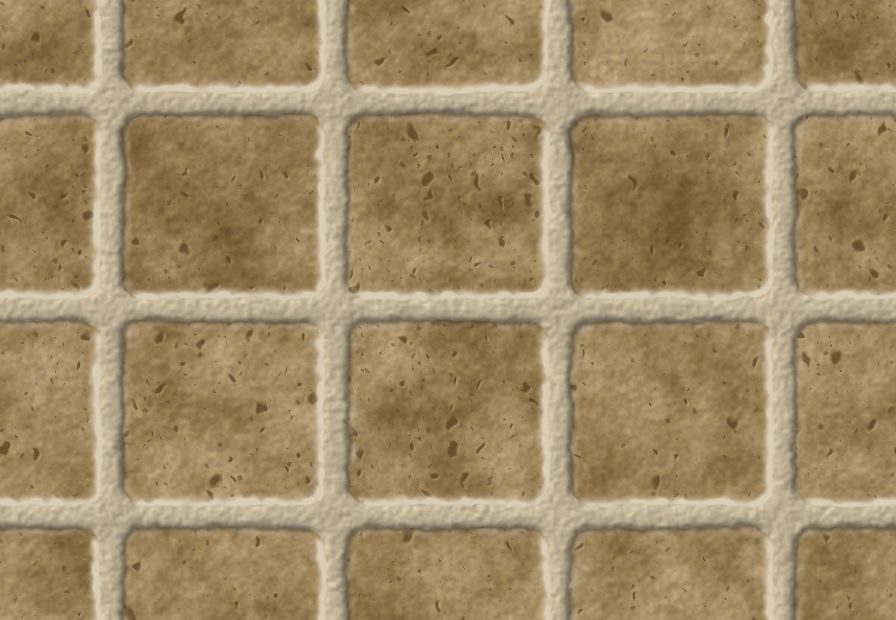
A WebGL 2 fragment shader for this texture:

```glsl
#version 300 es
precision highp float;
// Square tumbled-stone tiles, four across and three down, set in gritty pale grout.
// A rounded-box distance with a ragged outline places the tiles, their lit and shaded
// rims and the joints; wrapping noise gives mottling, veins, grain and scattered pits.
uniform vec2 u_resolution;
out vec4 fragColor;

const vec2 GRID = vec2(4.0, 3.0);
const vec2 LIGHT_DIR = vec2(0.707, -0.707);
const float JOINT_HALF = 0.0175;
const float CORNER = 0.032;
const vec3 STONE_DARK = vec3(0.44, 0.34, 0.19);
const vec3 STONE_MID = vec3(0.59, 0.49, 0.325);
const vec3 STONE_PALE = vec3(0.72, 0.63, 0.48);
const vec3 PIT = vec3(0.34, 0.25, 0.13);
const vec3 RIM = vec3(0.86, 0.82, 0.73);
const vec3 GROUT = vec3(0.73, 0.68, 0.575);

float hash(vec2 p) {
    vec3 q = fract(p.xyx * 0.1031);
    q += dot(q, q.yzx + 33.33);
    return fract((q.x + q.y) * q.z);
}

// Value noise that wraps after a whole number of cells
float noise(vec2 uv, vec2 cells, float seed) {
    vec2 p = uv * cells, i = floor(p), f = fract(p);
    f = f * f * (3.0 - 2.0 * f);
    vec2 a = mod(i, cells) + seed, b = mod(i + 1.0, cells) + seed;
    return mix(mix(hash(a), hash(vec2(b.x, a.y)), f.x),
               mix(hash(vec2(a.x, b.y)), hash(b), f.x), f.y);
}

float fbm(vec2 uv, vec2 cells, float seed) {
    float sum = 0.0, weight = 0.5;
    for (int k = 0; k < 4; k++) {
        sum += weight * noise(uv, cells, seed + float(k) * 17.0);
        cells *= 2.0;
        weight *= 0.55;
    }
    return sum / 1.01;
}

// Brightness of a noise surface lit along the step
float relief(vec2 uv, vec2 stepUv, vec2 cells, float seed) {
    return noise(uv - stepUv, cells, seed) - noise(uv + stepUv, cells, seed);
}

// Scattered slanted oval holes, one candidate per wrapping cell
float pits(vec2 uv, vec2 cells, float density, float seed) {
    vec2 p = uv * cells;
    p += 0.3 * vec2(noise(uv, cells * 3.0, seed), noise(uv, cells * 3.0, seed + 9.0));
    float depth = 0.0;
    for (int y = -1; y <= 1; y++)
    for (int x = -1; x <= 1; x++) {
        vec2 cell = floor(p) + vec2(x, y), id = mod(cell, cells) + seed;
        vec2 v = p - cell - 0.2 - 0.6 * vec2(hash(id + 3.0), hash(id + 7.0));
        float pick = hash(id + 11.0), angle = 1.6 * (hash(id + 19.0) - 0.5);
        float c = cos(angle), s = sin(angle);
        v = vec2(c * v.x + s * v.y, c * v.y - s * v.x);
        float size = mix(0.14, 0.42, pow(hash(id + 23.0), 2.0));
        float r = length(v * vec2(mix(1.3, 2.6, pick), 1.0)) / size;
        depth = max(depth, (1.0 - smoothstep(0.45, 1.1, r)) * step(hash(id + 29.0), density));
    }
    return depth;
}

// Rounded box: outward normal in xy, signed distance in z
vec3 roundedBox(vec2 p, vec2 halfSize, float radius) {
    vec2 q = abs(p) - halfSize + radius;
    vec2 outer = max(q, 0.0);
    float d = length(outer) + min(max(q.x, q.y), 0.0) - radius;
    return vec3(sign(p) * normalize(outer + 0.00001), d);
}

float bell(float x, float width) {
    return exp(-x * x / (width * width));
}

vec3 stone(vec2 uv, vec2 stepUv, vec2 id) {
    float variety = hash(id + 41.0), wear = hash(id + 57.0);
    float veined = (1.0 - step(0.5, id.y)) * mix(0.4, 1.0, wear);
    float tone = 1.5 * (fbm(uv, GRID * 4.0, 5.0) - 0.5);
    tone += 0.8 * (fbm(uv, GRID * 18.0, 31.0) - 0.5);
    tone += 0.7 * veined * (fbm(uv, GRID * vec2(6.0, 15.0), 63.0) - 0.5);
    tone += 0.3 * (variety - 0.5) - 0.16 * step(1.5, id.y) + 0.06;
    vec3 color = mix(STONE_MID, STONE_DARK, clamp(-tone * 1.3, 0.0, 1.0));
    color = mix(color, STONE_PALE, clamp(tone * 1.3, 0.0, 1.0));
    color *= 1.0 + 0.13 * relief(uv, stepUv, GRID * 38.0, 71.0)
                 + 0.10 * (noise(uv, GRID * 75.0, 83.0) - 0.5);
    float density = mix(0.12, 0.42, wear);
    float large = pits(uv, GRID * 9.0, density, 101.0);
    float lip = pits(uv - stepUv * 1.5, GRID * 9.0, density, 101.0);
    float small = pits(uv, GRID * 22.0, density * 0.8, 131.0);
    color = mix(color, STONE_PALE, 0.4 * max(lip - large, 0.0));
    return mix(color, PIT, max(0.72 * large, 0.5 * small));
}

void main() {
    vec2 uv = gl_FragCoord.xy / u_resolution;
    vec2 canvas = vec2(u_resolution.x / u_resolution.y, 1.0);
    vec2 stepUv = LIGHT_DIR * 0.003 / canvas;
    vec2 cell = floor(uv * GRID + 0.5), size = canvas / GRID;

    // Ragged tile outline
    vec3 box = roundedBox((uv * GRID - cell) * size, size * 0.5 - JOINT_HALF, CORNER);
    float d = box.z + 0.012 * (fbm(uv, GRID * 6.0, 151.0) - 0.5)
                    + 0.004 * (noise(uv, GRID * 30.0, 173.0) - 0.5);
    float lit = dot(box.xy, LIGHT_DIR) * 1.4;
    float blur = max(0.0022, 0.8 / u_resolution.y);

    // Gritty joint
    float grit = relief(uv, stepUv, GRID * 38.0, 191.0) + 0.5 * relief(uv, stepUv, GRID * 64.0, 211.0);
    vec3 grout = GROUT * (1.0 + 0.17 * grit + 0.12 * (fbm(uv, GRID * 10.0, 229.0) - 0.5));
    grout *= 1.0 + 0.08 * lit * bell(d, 0.012);

    // Worn rim, bright towards the light and shaded away from it
    vec3 tile = stone(uv, stepUv, mod(cell, GRID));
    float chip = noise(uv, GRID * 24.0, 241.0);
    float rim = clamp(lit, 0.0, 1.0) * bell(d + 0.003, 0.010) + 0.35 * chip * bell(d + 0.006, 0.007);
    tile = mix(tile, RIM, clamp(rim * (0.75 + 0.4 * chip), 0.0, 0.95));
    vec3 color = mix(tile, grout, smoothstep(-blur, blur, d));
    color *= 1.0 - 0.30 * clamp(-lit, 0.0, 1.0) * bell(d - 0.001, 0.006);
    fragColor = vec4(clamp(color, 0.0, 1.0), 1.0);
}
```
